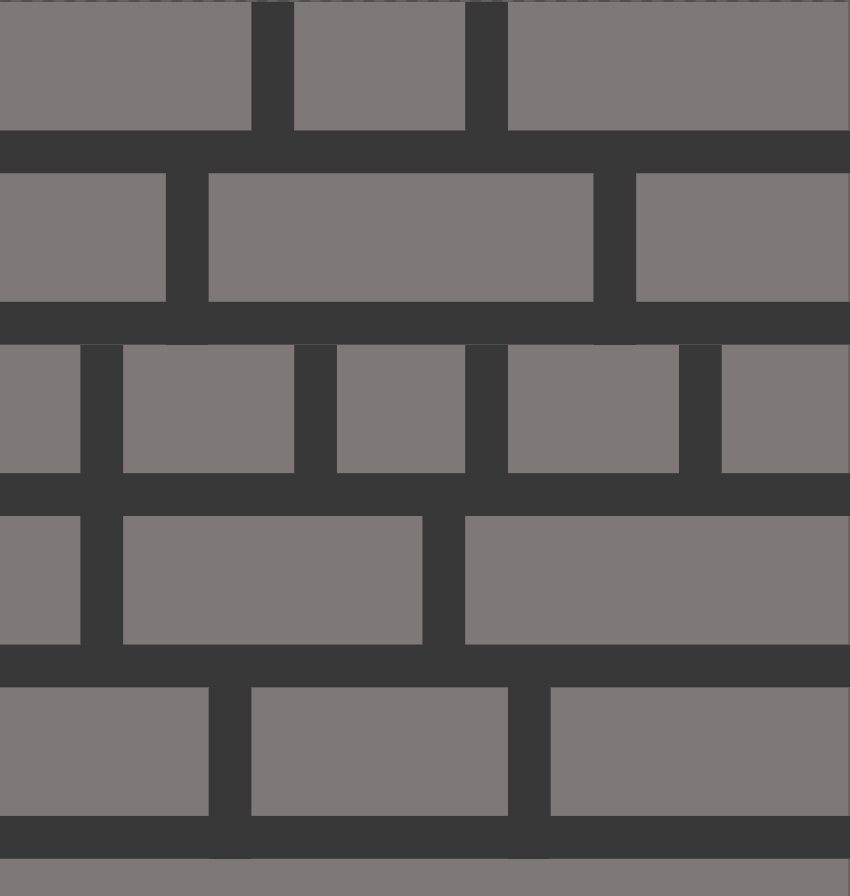
Give the GLSL for this texture, as a WebGL 1 fragment shader.

```glsl
precision highp float;
// A flat stone wall: courses three units high, parted by mortar one unit wide.
// Each course has its own upright joints on the same unit grid; signed
// distances to the mortar bands give smooth edges. A thin seam trims two sides.
uniform vec2 u_resolution;

// Left edges of the upright joints in a course, in grid units (-9 is unused).
vec4 jointsOf(float course) {
  if (course < 0.5) return vec4(6.0, 11.0, -9.0, -9.0);
  if (course < 1.5) return vec4(4.0, 14.0, -9.0, -9.0);
  if (course < 2.5) return vec4(2.0, 7.0, 11.0, 16.0);
  if (course < 3.5) return vec4(2.0, 10.0, -9.0, -9.0);
  if (course < 4.5) return vec4(5.0, 12.0, -9.0, -9.0);
  return vec4(-9.0);
}

// Pixel coverage of a shape from its signed distance.
float coverage(float dist, float pixel) {
  return clamp(0.5 - dist / pixel, 0.0, 1.0);
}

void main() {
  vec2 uv = gl_FragCoord.xy / u_resolution;
  float pixel = 20.915 / u_resolution.y;

  // Grid position, counted rightwards and down from the top.
  vec2 grid = vec2(uv.x * 19.88 + 0.12, (1.0 - uv.y) * 20.915 - 0.045);
  float course = floor(grid.y / 4.0);

  // Level mortar bands fill the last unit of every course.
  float bedDist = abs(mod(grid.y - 1.5, 4.0) - 2.0) - 0.5;

  // Nearest upright joint of this course.
  vec4 gaps = abs(grid.x - jointsOf(course) - 0.5);
  float jointDist = min(min(gaps.x, gaps.y), min(gaps.z, gaps.w)) - 0.5;

  vec3 stone = vec3(0.496, 0.473, 0.469);
  vec3 mortar = vec3(0.22);
  vec3 color = mix(stone, mortar, coverage(min(bedDist, jointDist), pixel));

  // Faint seam: dashed along the top, plain down the right side.
  float dash = smoothstep(0.4, 0.6, abs(fract(grid.x * 2.0) * 2.0 - 1.0));
  vec3 topSeam = mix(vec3(0.32, 0.31, 0.31), vec3(0.40, 0.38, 0.38), dash);
  color = mix(color, topSeam, coverage(grid.y, pixel));
  color = mix(color, min(color, vec3(0.40, 0.38, 0.38)), coverage(19.96 - grid.x, pixel));

  gl_FragColor = vec4(color, 1.0);
}
```
